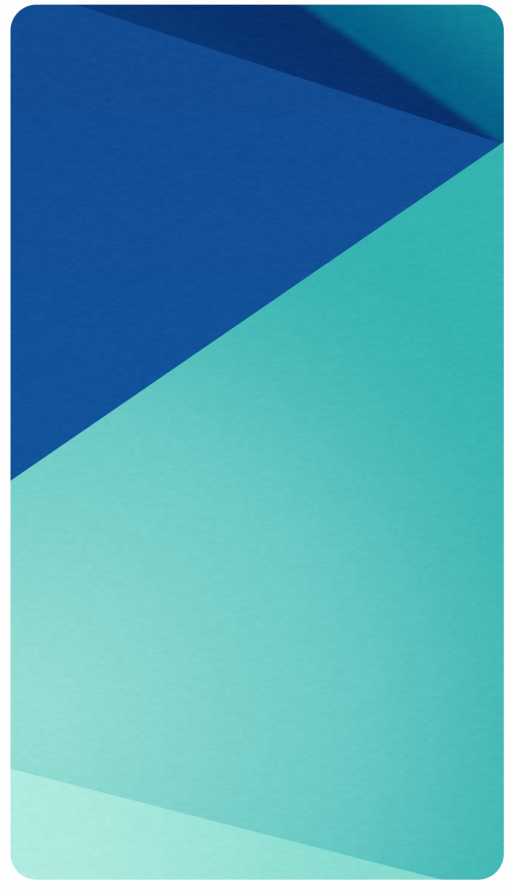
Reproduce this background procedurally as a Shadertoy shader.

```glsl
// Folded paper card: a blue flap with a dark fold over a glowing teal sheet.
// Half-planes from signed line distances are layered inside a rounded box,
// and stretched value noise adds a faint paper grain. Unit: canvas height.

float hash(vec2 p) {
    p = fract(p * vec2(0.1031, 0.1137));
    p += dot(p, p.yx + 33.33);
    return fract((p.x + p.y) * p.x * 17.0);
}

float valueNoise(vec2 p) {
    vec2 cell = floor(p), f = fract(p);
    f = f * f * (3.0 - 2.0 * f);
    float low = mix(hash(cell), hash(cell + vec2(1, 0)), f.x);
    float high = mix(hash(cell + vec2(0, 1)), hash(cell + vec2(1, 1)), f.x);
    return mix(low, high, f.y);
}

// Signed distance to the line a-b, positive on the left of its direction
float lineDistance(vec2 p, vec2 a, vec2 b) {
    vec2 dir = normalize(b - a);
    return dir.x * (p.y - a.y) - dir.y * (p.x - a.x);
}

float roundedBox(vec2 p, vec2 center, vec2 halfSize, float radius) {
    vec2 q = abs(p - center) - halfSize + radius;
    return length(max(q, 0.0)) + min(max(q.x, q.y), 0.0) - radius;
}

// Coverage of the region where d is positive
float cover(float d, float softness) {
    return smoothstep(-softness, softness, d);
}

vec3 tealSheet(vec2 p) {
    const vec3 LIT = vec3(0.61, 0.88, 0.84);
    const vec3 MIDDLE = vec3(0.37, 0.77, 0.755);
    const vec3 DEEP = vec3(0.21, 0.705, 0.695);
    float d = length((p - vec2(0.0, 0.20)) * vec2(1.0, 1.1));
    vec3 color = mix(LIT, MIDDLE, smoothstep(-0.12, 0.60, d));
    return mix(color, DEEP, smoothstep(0.36, 0.72, d));
}

float paperGrain(vec2 p) {
    float fibers = valueNoise(p * vec2(150.0, 420.0));
    float speckle = valueNoise(p * 512.0 + 71.0);
    return 0.6 * fibers + 0.4 * speckle - 0.5;
}

void mainImage(out vec4 fragColor, in vec2 fragCoord) {
    vec2 p = fragCoord / iResolution.y;
    p.x *= 0.5703125 * iResolution.y / iResolution.x;
    float edge = 0.8 / iResolution.y;
    vec2 tip = vec2(0.5586, 0.8398);

    // Teal sheet with a paler strip at its foot
    vec3 color = tealSheet(p);
    float strip = lineDistance(p, vec2(0.492, 0.0182), vec2(0.0117, 0.1419));
    vec3 stripColor = mix(vec3(0.69, 0.92, 0.88), vec3(0.52, 0.86, 0.81),
                          smoothstep(0.0, 0.48, p.x));
    color = mix(color, stripColor, cover(strip, edge));

    // Upper corner, shaded towards the fold
    float lower = lineDistance(p, vec2(0.0117, 0.4635), tip);
    float fold = lineDistance(p, tip, vec2(0.336, 0.9948));
    float upper = lineDistance(p, tip, vec2(0.0846, 0.9948));
    vec3 corner = mix(vec3(0.02, 0.38, 0.54), vec3(0.07, 0.53, 0.61),
                      smoothstep(0.0, 0.13, -fold));

    // Dark fold with a blurred rim, then the blue flap
    vec3 foldColor = mix(vec3(0.03, 0.19, 0.43), vec3(0.04, 0.23, 0.48),
                         smoothstep(0.02, 0.16, fold));
    vec3 flapColor = mix(vec3(0.065, 0.33, 0.61), vec3(0.07, 0.30, 0.58),
                         smoothstep(0.45, 0.95, p.y));
    vec3 flap = mix(corner, foldColor, cover(fold, 0.007));
    flap = mix(flap, flapColor, cover(upper, edge));
    color = mix(color, flap, cover(lower, edge));

    // Grain and rounded card on a near-white ground
    color += 0.03 * paperGrain(p);
    float card = roundedBox(p, vec2(0.28645, 0.5065),
                            vec2(0.27475, 0.4883), 0.029);
    color = mix(vec3(0.995, 0.995, 1.0), color, cover(-card, edge));
    fragColor = vec4(clamp(color, 0.0, 1.0), 1.0);
}
```
